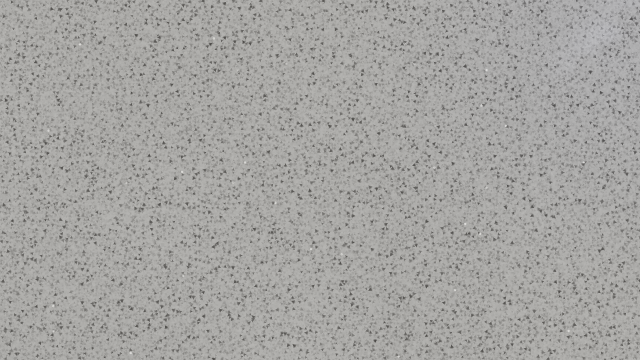
Write a Shadertoy shader that draws this texture.

```glsl
// Pale grey engineered stone, densely flecked with tiny dark chips, with a faint sheen at the top right.

vec3 hash3(vec2 p) {
    vec3 q = fract(p.xyx * vec3(0.1031, 0.1030, 0.0973));
    q += dot(q, q.yxz + 33.33);
    return fract((q.xxy + q.yzz) * q.zyx);
}

float valueNoise(vec2 p) {
    vec2 cell = floor(p), f = fract(p);
    f = f * f * (3.0 - 2.0 * f);
    float low = mix(hash3(cell).x, hash3(cell + vec2(1, 0)).x, f.x);
    float high = mix(hash3(cell + vec2(0, 1)).x, hash3(cell + vec2(1, 1)).x, f.x);
    return mix(low, high, f.y);
}

// Darkness of one layer of elongated, randomly turned chips
float chips(vec2 uv, float scale, float density, vec2 darkness, float seed) {
    vec2 p = uv * scale, home = floor(p);
    float soft = max(0.10, 0.75 * scale / iResolution.y);
    float shade = 0.0;
    for (int y = -1; y <= 1; y++)
    for (int x = -1; x <= 1; x++) {
        vec2 cell = home + vec2(x, y);
        vec3 place = hash3(cell + seed);
        vec3 look = hash3(cell + seed + 71.7);
        vec2 d = p - cell - 0.1 - 0.8 * place.xy;
        float angle = 6.2832 * place.z;
        vec2 axis = vec2(cos(angle), sin(angle));
        d = vec2(dot(d, axis), dot(d, vec2(-axis.y, axis.x)));

        // Taper one end so that chips look broken rather than oval
        vec2 size = vec2(0.30, 0.20) * mix(0.7, 1.4, look.y);
        d.y *= 1.0 + 0.9 * clamp(d.x / size.x, -0.5, 1.0);
        float edge = (length(d / size) - 1.0) * size.y;
        float cover = 1.0 - smoothstep(-soft, soft, edge);
        float depth = mix(darkness.x, darkness.y, look.z * look.z);
        shade = max(shade, cover * depth * step(look.x, density));
    }
    return shade;
}

void mainImage(out vec4 fragColor, in vec2 fragCoord) {
    vec2 uv = fragCoord / iResolution.y;
    float aspect = iResolution.x / iResolution.y;

    // Matrix: slow warm and cool drift plus fine mottling
    float drift = valueNoise(uv * 2.6 + 4.0) - 0.5;
    float mottle = valueNoise(uv * 150.0) + valueNoise(uv * 260.0 + 19.0) - 1.0;
    float cool = smoothstep(0.5, 1.0, uv.x / aspect) * smoothstep(0.1, 1.0, uv.y);
    vec3 stone = vec3(0.689, 0.686, 0.675) + 0.014 * drift + 0.030 * mottle;
    stone += cool * vec3(-0.004, -0.002, 0.014);

    // Sheen: slanted pale smear that veils the chips
    vec2 s = uv - vec2(aspect - 0.10, 0.89);
    s = vec2(0.77 * s.x + 0.64 * s.y, 0.77 * s.y - 0.64 * s.x);
    float smear = exp(-dot(s * vec2(7.0, 14.0), s * vec2(7.0, 14.0)));
    smear *= smoothstep(0.2, 0.7, valueNoise(uv * vec2(16.0, 22.0)));

    // Chips: bold dark ones over small faint ones
    float bold = chips(uv, 84.0, 0.72, vec2(0.06, 0.36), 3.0);
    float faint = chips(uv, 122.0, 0.75, vec2(0.03, 0.15), 57.0);
    float shade = max(bold, faint) + 0.3 * min(bold, faint);
    vec3 color = stone - shade * vec3(0.99, 1.0, 1.0) * (1.0 - 0.5 * smear);
    color += smear * vec3(0.040, 0.042, 0.050);

    // Rare bright glints
    vec2 glintCell = floor(uv * 70.0);
    vec3 glint = hash3(glintCell + 211.0);
    float away = length(fract(uv * 70.0) - 0.35 - 0.3 * glint.xy);
    color += 0.16 * step(0.996, glint.z) * (1.0 - smoothstep(0.1, 0.35, away));

    fragColor = vec4(color, 1.0);
}
```
